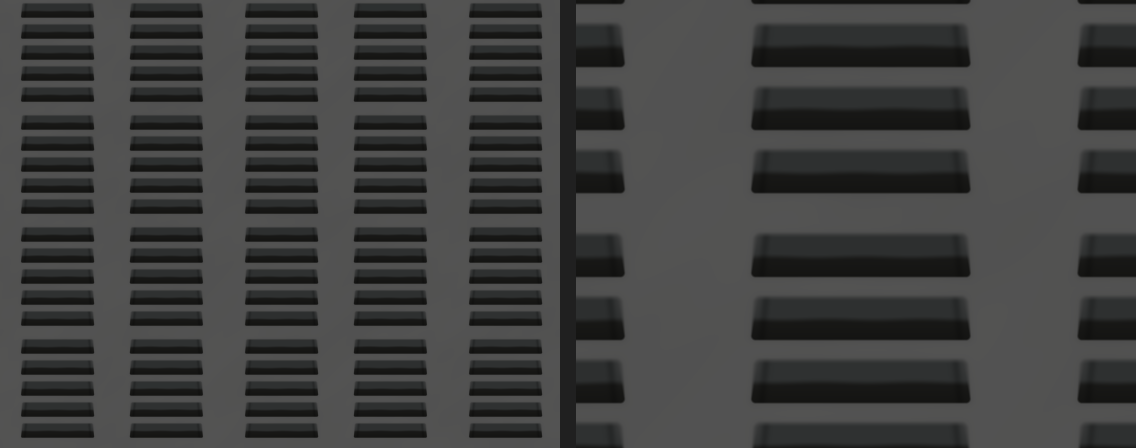
Left: the whole. Right: its middle third, enlarged.
This pattern is drawn by a Shadertoy shader. Its source:

```glsl
// Dark sheet metal pierced by louvre slots: five staggered columns, four groups of five.
// Each slot is a rounded trapezoid distance field with a lit lip above a deep shadow;
// whole repeat counts and whole-frequency sines keep the sheet tileable.

#define COLUMNS 5.0
#define GROUPS 4.0
#define SLOTS 5.0                   // slots in each group
#define ASPECT 1.25                 // width of the sheet in heights
#define FIRST_SLOT 0.0945           // first slot centre, in group heights from the top
#define SLOT_PITCH 0.1876           // slot spacing, in group heights
#define STAGGER 0.0036              // sideways shift of alternate columns
#define SLOT_HALF vec2(0.0818, 0.0158)
#define CORNER 0.0035
#define LEAN 0.11                   // inward slope of the slot ends
#define METAL vec3(0.322, 0.322, 0.320)

const float TAU = 6.2831853;

float hash(vec2 p) {
    return fract(sin(dot(p, vec2(12.99, 78.23))) * 43758.5);
}

// Position relative to the nearest slot centre, in sheet heights
vec2 slotSpace(vec2 uv, out vec2 id) {
    float column = floor(uv.x * COLUMNS);
    float side = 1.0 - 2.0 * mod(column, 2.0);
    float x = (fract(uv.x * COLUMNS) - 0.5) * ASPECT / COLUMNS - side * STAGGER;

    float down = (1.0 - uv.y) * GROUPS;
    float t = fract(down);
    float slot = clamp(floor((t - FIRST_SLOT) / SLOT_PITCH + 0.5), 0.0, SLOTS - 1.0);
    float y = (FIRST_SLOT + slot * SLOT_PITCH - t) / GROUPS;

    id = vec2(column, floor(down) * SLOTS + slot);
    return vec2(x, y);
}

float slotHalfWidth(float y) {
    return SLOT_HALF.x - LEAN * clamp(y + SLOT_HALF.y, 0.0, 2.0 * SLOT_HALF.y);
}

float slotDistance(vec2 p) {
    vec2 d = abs(p) - vec2(slotHalfWidth(p.y), SLOT_HALF.y) + CORNER;
    return length(max(d, 0.0)) + min(max(d.x, d.y), 0.0) - CORNER;
}

// Faint wrapping mottling of the metal
float mottle(vec2 uv) {
    vec2 a = uv * TAU;
    return 0.5 * sin(3.0 * a.x + 2.0 * sin(2.0 * a.y))
         + 0.3 * sin(7.0 * a.y + 2.0 * sin(4.0 * a.x))
         + 0.2 * sin(17.0 * a.x - 13.0 * a.y);
}

vec3 slotColor(vec2 p, vec2 id) {
    float rnd = hash(id);
    float v = clamp(p.y / SLOT_HALF.y * 0.5 + 0.5, 0.0, 1.0);

    // Lip above, shadow below, divided by a slightly uneven fold
    float fold = 0.48 + 0.03 * (rnd - 0.5) + 0.012 * sin(p.x * 90.0 + rnd * TAU);
    vec3 shadow = mix(vec3(0.078, 0.078, 0.072), vec3(0.096, 0.096, 0.090), v * 2.0);
    vec3 lip = vec3(0.180, 0.188, 0.188) * (0.98 + 0.05 * rnd);
    vec3 color = mix(shadow, lip, smoothstep(fold - 0.09, fold + 0.09, v));

    // Pressed ends: dark fold line, then a paler slanted cap
    float inset = slotHalfWidth(p.y) - abs(p.x);
    color *= 1.0 - 0.18 * exp(-pow((inset - 0.008) / 0.003, 2.0));
    float cap = 1.0 - smoothstep(0.001, 0.007, inset);
    return mix(color, vec3(0.24), cap * 0.6 * smoothstep(0.25, 1.0, v));
}

void mainImage(out vec4 fragColor, in vec2 fragCoord) {
    vec2 uv = fragCoord / iResolution.xy;
    float pixel = 1.0 / iResolution.y;
    vec2 id;
    vec2 p = slotSpace(uv, id);
    float d = slotDistance(p);

    // Sheet, with a soft shade around each opening
    vec3 color = METAL + 0.005 * mottle(uv);
    color -= 0.025 * exp(-max(d, 0.0) / 0.002);

    // Slot: crisp lower edge, softer rolled upper edge
    float height = smoothstep(-SLOT_HALF.y, SLOT_HALF.y, p.y);
    float blur = max(0.75 * pixel, mix(0.0010, 0.0028, height));
    float mask = 1.0 - smoothstep(-blur, blur, d);
    color = mix(color, slotColor(p, id), mask);

    fragColor = vec4(color, 1.0);
}
```
